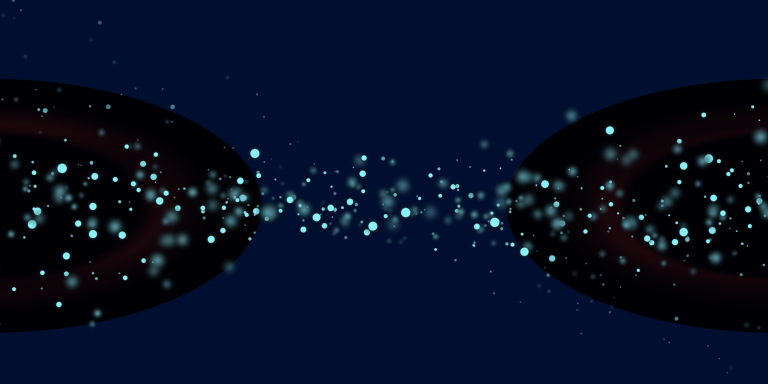
Give the GLSL for this background, as a WebGL 2 fragment shader.

```glsl
#version 300 es
precision highp float;

uniform vec2 u_resolution;
out vec4 fragColor;

const vec3 NAVY = vec3(0.0, 0.06, 0.19);
const vec3 VOID_BLACK = vec3(0.002, 0.004, 0.02);
const vec3 EMBER = vec3(0.105, 0.022, 0.025);
const vec3 CYAN = vec3(0.55, 0.95, 0.98);
const vec3 TEAL = vec3(0.34, 0.58, 0.63);

const vec2 CENTER = vec2(1.0, 0.464);       // crossing point of the stream
const vec2 LOBE_RADII = vec2(0.712, 0.331);
const float LOBE_OFFSET = 1.03;             // lobe centre, left and right of CENTER
const float RING_INNER = 0.54;
const float RING_OUTER = 0.86;

const int PARTICLES = 520;
const float CORE_TILT = -0.06;
const float FAR_TILT = -0.52;
const float NEAR_TILT = 0.40;
const float SCATTER = 0.15;
const float CRISP_SHARE = 0.30;
const float SPECK_SHARE = 0.32;

vec4 hash4(float n) {
    vec4 q = fract(vec4(n) * vec4(0.1031, 0.1030, 0.0973, 0.1099));
    q += dot(q, q.wzxy + 33.33);
    return fract((q.xxyz + q.yzzw) * q.zywx);
}

float hash2(vec2 p) {
    vec3 q = fract(p.xyx * 0.1031);
    q += dot(q, q.yzx + 33.33);
    return fract((q.x + q.y) * q.z);
}

float noise(vec2 p) {
    vec2 cell = floor(p);
    vec2 f = fract(p);
    f = f * f * (3.0 - 2.0 * f);
    float low = mix(hash2(cell), hash2(cell + vec2(1, 0)), f.x);
    float high = mix(hash2(cell + vec2(0, 1)), hash2(cell + vec2(1, 1)), f.x);
    return mix(low, high, f.y);
}

// Dark mirrored ellipses with a faint ember ring inside
vec3 lobes(vec2 p, float pixel) {
    vec2 d = p - CENTER;
    vec2 q = vec2(abs(d.x) - LOBE_OFFSET, d.y) / LOBE_RADII;
    float r = length(q);
    float ring = smoothstep(RING_INNER, RING_INNER + 0.07, r)
               * (1.0 - smoothstep(RING_INNER + 0.07, RING_OUTER, r));
    float wisps = noise(vec2(r * 14.0, q.y * 3.0 + sign(d.x) * 5.0 + 20.0));
    vec3 inside = VOID_BLACK + EMBER * ring * (0.25 + 0.75 * wisps);
    float edge = pixel / LOBE_RADII.y;
    return mix(inside, NAVY, smoothstep(1.0 - edge, 1.0 + edge, r));
}

// Soft sprite whose light fades faster than its cover, leaving a dark rim
vec3 bokeh(vec3 base, float dist, float radius, vec3 tint, float opacity) {
    float cover = 1.0 - smoothstep(0.0, radius, dist);
    return mix(base, tint * cover, cover * opacity);
}

// Particles are drawn from far to near; depth tilts their plane
vec3 particle(vec3 base, vec2 p, int index, float pixel) {
    float depth = float(index) / float(PARTICLES);
    vec4 h = hash4(float(index) + 17.0);
    vec4 k = hash4(float(index) + 1731.0);

    float side = h.x * 2.0 - 1.0;
    float x = side * mix(1.0, abs(side), -0.12) * 1.02;
    float t = depth * 2.0 - 1.0;
    float tilt = CORE_TILT + t * t * (t < 0.0 ? FAR_TILT : NEAR_TILT);
    float spread = SCATTER * mix(1.0, 0.65, abs(x));
    float y = x * tilt + (h.y + k.x - 1.0) * spread;
    float dist = length(p - CENTER - vec2(x, y));
    if (dist > 0.05) return base;

    float scale = mix(0.4, 1.0, smoothstep(0.0, 0.6, depth));
    float light = mix(0.3, 1.0, smoothstep(0.0, 0.45, depth));
    if (h.z < SPECK_SHARE) {
        // Tiny specks
        float radius = mix(0.0015, 0.0042, k.y) * mix(0.7, 1.0, scale);
        float disc = 1.0 - smoothstep(radius - pixel, radius + pixel, dist);
        return mix(base, CYAN, disc * light * mix(0.45, 1.0, k.z));
    }
    if (h.z < SPECK_SHARE + CRISP_SHARE) {
        // Bright discs within a dark halo
        float radius = mix(0.005, 0.0125, k.y * k.y) * scale;
        vec3 col = bokeh(base, dist, radius * 2.4, TEAL * 0.6, 0.8 * light);
        float disc = 1.0 - smoothstep(radius - pixel, radius + pixel, dist);
        return mix(col, CYAN, disc * light);
    }
    // Out of focus glows
    float radius = mix(0.018, 0.040, k.y) * scale;
    return bokeh(base, dist, radius, TEAL, mix(0.4, 0.95, k.z) * light);
}

void main() {
    vec2 p = gl_FragCoord.xy / u_resolution.y;
    p.x += 1.0 - 0.5 * u_resolution.x / u_resolution.y;
    float pixel = 0.75 / u_resolution.y;

    vec3 col = lobes(p, pixel);
    for (int i = 0; i < PARTICLES; i++) {
        col = particle(col, p, i, pixel);
    }
    fragColor = vec4(col, 1.0);
}
```
